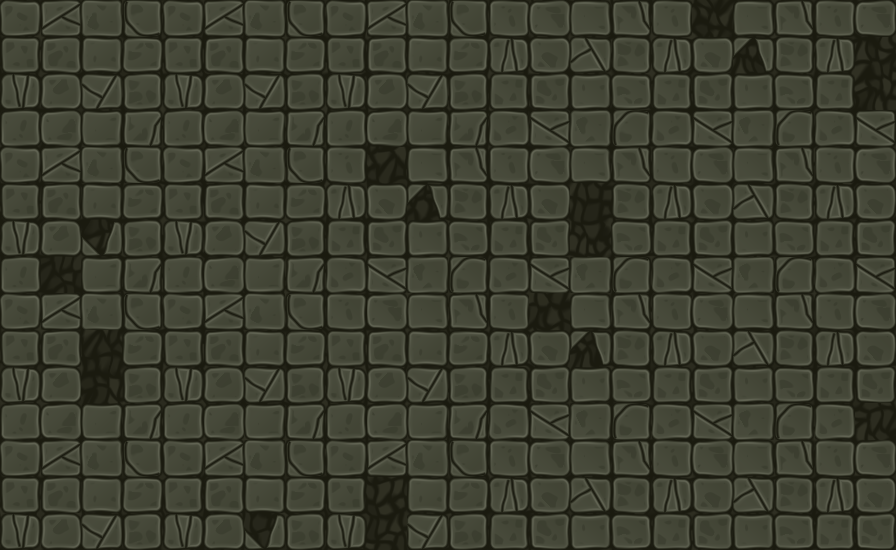
This texture is drawn by a Shadertoy shader. Its source:

```glsl
// Worn stone paving: 22 x 15 mossy grey tiles with cracks, chips and missing stones.

const vec2 GRID = vec2(22.0, 15.0);
const vec2 CELL = vec2(1.112, 1.0);      // tile pitch, in row heights
const vec3 GROUT = vec3(0.10, 0.10, 0.06);
const vec3 RUBBLE = vec3(0.19, 0.19, 0.14);
const vec3 SHADE = vec3(0.175, 0.18, 0.13);
const vec3 FACE = vec3(0.257, 0.267, 0.207);
const vec3 BEVEL = vec3(0.298, 0.308, 0.248);
const vec3 RIM = vec3(0.41, 0.42, 0.355);
const vec3 STAIN = vec3(0.215, 0.225, 0.17);

vec2 hash2(vec2 p) {
    vec3 a = fract(p.xyx * vec3(0.1031, 0.1030, 0.0973));
    a += dot(a, a.yzx + 33.33);
    return fract((a.xx + a.yz) * a.zy);
}

// Cellular noise: nearest and second nearest distance, id of the nearest point
vec3 cellular(vec2 p) {
    vec2 base = floor(p);
    vec3 best = vec3(9.0, 9.0, 0.0);
    for (int j = -1; j <= 1; j++)
    for (int i = -1; i <= 1; i++) {
        vec2 c = base + vec2(i, j);
        float d = length(c + 0.15 + 0.7 * hash2(c) - p);
        if (d < best.x) best = vec3(d, best.x, hash2(c + 17.0).x);
        else best.y = min(best.y, d);
    }
    return best;
}

float waves(vec2 p, float seed) {
    return 0.6 * sin(p.x * 9.0 + seed * 2.3 + sin(p.y * 7.0 + seed))
         + 0.4 * sin(p.y * 13.0 - p.x * 5.0 + seed * 4.1);
}

float roundBox(vec2 p, vec2 halfSize, float radius) {
    vec2 e = abs(p) - halfSize + radius;
    return length(max(e, 0.0)) + min(max(e.x, e.y), 0.0) - radius;
}

float segment(vec2 p, vec2 a, vec2 b) {
    vec2 ab = b - a;
    return length(p - a - ab * clamp(dot(p - a, ab) / dot(ab, ab), 0.0, 1.0));
}

bool same(float a, float b) { return abs(a - b) < 0.5; }

// Columns of the single gaps, one falling and one rising set per band of four rows
float upperGap(float band) { return band < 2.5 ? 9.0 + mod(8.0 - 8.0 * band, 12.0) : -9.0; }
float lowerGap(float band) { return band > 0.5 ? 1.0 + mod(20.0 * band - 20.0, 36.0) : -9.0; }

bool isMissing(float col, float band, float k) {
    float turn = band * 1.5708;
    float pairCol = 11.5 + 9.5 * cos(turn) + 2.5 * sin(turn);
    return (same(k, 0.0) && same(col, upperGap(band)))
        || (same(k, 3.0) && same(col, lowerGap(band)))
        || (same(abs(k - 1.5), 0.5) && abs(col - pairCol) < 0.4);
}

bool isBroken(float col, float band, float k) {
    return (same(k, 1.0) && same(col - 1.0, upperGap(band)))
        || (same(k, 2.0) && same(col - 1.0, lowerGap(band)));
}

// Distance to the crack lines of a tile kind in the 4 x 4 repeat
float cracks(vec2 q, vec2 kind) {
    float d = 9.0;
    if (kind == vec2(0, 2)) {            // narrow V
        d = min(segment(q, vec2(-0.20, 0.5), vec2(-0.02, -0.38)),
                segment(q, vec2(0.22, 0.5), vec2(0.06, -0.5)));
    } else if (kind == vec2(2, 2)) {     // forked check
        d = min(segment(q, vec2(0.42, 0.5), vec2(0.02, -0.18)),
                segment(q, vec2(0.02, -0.18), vec2(-0.15, -0.5)));
        d = min(d, segment(q, vec2(-0.55, 0.18), vec2(0.02, -0.18)));
    } else if (kind == vec2(1, 0)) {     // two lines meeting at one side
        d = min(segment(q, vec2(0.55, 0.40), vec2(-0.55, -0.30)),
                segment(q, vec2(0.0, 0.05), vec2(0.55, -0.20)));
    } else if (kind == vec2(3, 0)) {     // curved corner
        d = abs(length(q - vec2(0.20, 0.20)) - 0.68);
        d = max(d, q.x + q.y);
    } else if (kind == vec2(3, 3)) {     // split side
        d = min(segment(q, vec2(0.5, 0.28), vec2(0.36, 0.08)),
                segment(q, vec2(0.36, 0.08), vec2(0.22, -0.5)));
    }
    return d;
}

vec3 rubble(vec2 p) {
    vec3 c = cellular(p * vec2(3.0, 2.1) + 0.3 * waves(p * 0.6, 1.0));
    float lump = smoothstep(0.08, 0.50, c.y - c.x);
    return mix(GROUT, RUBBLE, lump * (0.4 + 0.6 * c.z));
}

vec3 stone(vec2 q, float d, float seed) {
    float depth = -d;
    float wear = 0.5 + 0.5 * waves(q * 0.6, seed + 3.0);
    vec3 spot = cellular(q * 2.1 + seed * 7.0 + 0.18 * waves(q, seed));
    float stain = smoothstep(0.06, -0.06, spot.x - 0.42 * spot.z) * smoothstep(0.08, 0.17, depth);
    vec3 col = mix(FACE, BEVEL, 0.6 * smoothstep(-0.6, 0.6, q.y - q.x));
    col = mix(col, STAIN, 0.6 * stain);
    col = mix(col, BEVEL, smoothstep(0.17, 0.08, depth) * 0.8);
    col = mix(col, RIM, smoothstep(0.10, 0.055, depth) * (0.1 + 0.65 * wear));
    return mix(SHADE, col, smoothstep(0.005, 0.05, depth));
}

void mainImage(out vec4 fragColor, in vec2 fragCoord) {
    vec2 p = fragCoord / iResolution.xy * GRID;
    float pixel = GRID.y / iResolution.y;
    float col = floor(p.x), row = GRID.y - 1.0 - floor(p.y);
    float band = floor(row / 4.0), k = row - 4.0 * band;
    vec2 q = (fract(p) - 0.5) * CELL;

    // The right-hand block repeats the same kinds upside down
    bool flipped = col >= (abs(row - 6.0) < 2.5 ? 8.0 : 12.0);
    vec2 local = flipped ? vec2(q.x, -q.y) : q;
    vec2 kind = vec2(mod(col, 4.0), flipped ? 3.0 - k : k);
    float seed = kind.x * 1.7 + kind.y * 5.3;

    // Stone outline, split by cracks or reduced to a slab and a shard
    float radius = 0.12 + 0.10 * hash2(kind + 5.0).x;
    vec2 shrink = 0.035 * hash2(kind + 23.0);
    float d = roundBox(local, vec2(0.545, 0.49) - shrink, radius) + 0.025 * waves(local * 0.6, seed);
    if (isBroken(col, band, k)) {
        float slab = 0.03 + 0.35 * (local.y + 0.45) - local.x + 0.03 * waves(local, seed);
        d = max(d, min(slab, 0.7 * (local.x + local.y + 0.50)));
    } else {
        float crack = cracks(local + 0.015 * waves(local, seed + 1.0), kind);
        d = max(d, 0.014 - crack);
    }
    if (isMissing(col, band, k)) d = 1.0;

    vec3 ground = mix(GROUT, rubble(p * CELL), smoothstep(0.0, 0.08, d));
    float edge = max(0.016, pixel * 0.5);
    vec3 color = mix(ground, stone(local, d, seed), smoothstep(edge, -edge, d));
    fragColor = vec4(color, 1.0);
}
```
